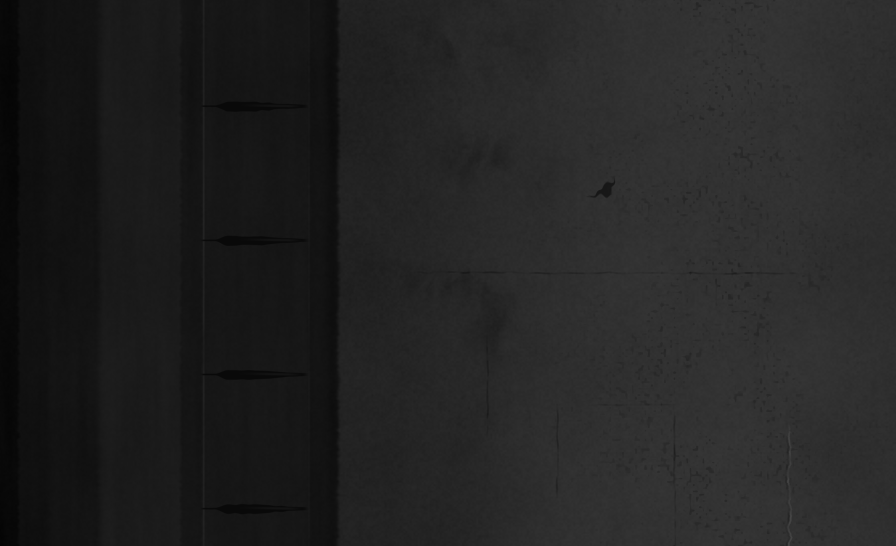
This texture is drawn by a Shadertoy shader. Its source:

```glsl
// A dim concrete wall beside a recessed, slotted metal channel.
// Vertical bands set the base tone; repeated wedge slots, seams, soft stains
// and noise grain are layered on top. Lengths are in canvas heights.

const float CHANNEL_LEFT = 0.370;
const float CHANNEL_RIGHT = 0.566;
const float WALL_LEFT = 0.620;
const float SLOT_SPACING = 0.2457;
const float SLOT_FIRST = 0.0684;
const float SEAM_WIDTH = 0.0010;
const float SEAM_DEPTH = 0.050;
const float GRAIN = 0.024;
const float MOTTLE = 0.034;
const float PIT_DEPTH = 0.034;

float hash(vec2 p) {
    vec3 q = fract(vec3(p.xyx) * 0.1031);
    q += dot(q, q.yzx + 33.33);
    return fract((q.x + q.y) * q.z);
}

float noise(vec2 p) {
    vec2 i = floor(p), f = fract(p);
    f = f * f * (3.0 - 2.0 * f);
    return mix(mix(hash(i), hash(i + vec2(1, 0)), f.x),
               mix(hash(i + vec2(0, 1)), hash(i + vec2(1, 1)), f.x), f.y);
}

float fbm(vec2 p) {
    float sum = 0.0, amp = 0.5;
    for (int i = 0; i < 5; i++) {
        sum += amp * noise(p);
        p = mat2(1.6, 1.2, -1.2, 1.6) * p + 17.3;
        amp *= 0.5;
    }
    return sum;
}

float edge(float at, float x, float soft) {
    return smoothstep(at - soft, at + soft, x);
}

// Soft thin line centred on zero
float hairline(float d, float width) {
    return 1.0 - smoothstep(width * 0.3, width + 0.0020, abs(d));
}

// Line segment coverage, fading toward its ends
float seam(vec2 p, vec2 a, vec2 b) {
    vec2 d = b - a;
    float t = clamp(dot(p - a, d) / dot(d, d), 0.0, 1.0);
    float fade = smoothstep(0.0, 0.12, t) * (1.0 - smoothstep(0.9, 1.0, t));
    return mix(0.4, 1.0, fade) * hairline(length(p - a - d * t), SEAM_WIDTH);
}

// Wispy stain, broken up by warped noise
float smudge(vec2 p, vec2 center, vec2 size) {
    vec2 warp = vec2(fbm(p * 9.0), fbm(p * 9.0 + 50.0)) - 0.48;
    vec2 d = (p - center + 0.10 * warp) / size;
    float wisps = fbm((p + 0.12 * warp) * vec2(26.0, 16.0) + center * 40.0);
    return exp(-dot(d, d)) * smoothstep(0.22, 0.70, wisps);
}

// Base tone of the stepped vertical bands and the broad wall gradient
float bandTone(float x) {
    float tone = mix(0.028, 0.058, edge(0.034, x, 0.004));
    tone = mix(tone, 0.070, edge(0.085, x, 0.012));
    tone = mix(tone, 0.102, edge(0.182, x, 0.010));
    tone = mix(tone, 0.076, edge(0.331, x, 0.004));
    tone = mix(tone, 0.086, edge(CHANNEL_LEFT, x, 0.003));
    tone = mix(tone, 0.070, edge(CHANNEL_RIGHT, x, 0.005));
    tone -= 0.014 * exp(-pow((x - 0.608) / 0.010, 2.0));
    float wall = mix(0.126, 0.193, smoothstep(WALL_LEFT - 0.05, 1.22, x));
    wall -= 0.018 * smoothstep(1.42, 1.66, x);
    return mix(tone, wall, edge(WALL_LEFT, x, 0.005));
}

// Thin slots: a flat upper edge and a thicker lower lip around a pale wedge
float drawSlots(float tone, vec2 p) {
    float row = floor((p.y - SLOT_FIRST) / SLOT_SPACING + 0.5);
    float y = p.y - SLOT_FIRST - row * SLOT_SPACING;
    float t = (p.x - CHANNEL_LEFT) / (CHANNEL_RIGHT - CHANNEL_LEFT);
    float inside = edge(0.0, t, 0.02) * (1.0 - edge(0.97, t, 0.04));
    float open = smoothstep(0.12, 0.24, t) * (1.0 - 0.8 * smoothstep(0.4, 1.0, t));
    float ragged = 0.8 + 0.4 * noise(vec2(t * 16.0, row * 7.0));
    float top = 0.0014 + 0.0062 * open * ragged;
    float bottom = 0.0014 + 0.0078 * open * ragged;
    float outside = max(y - top, -y - bottom);
    float body = inside * (1.0 - smoothstep(-0.0015, 0.0015, outside));
    tone = mix(tone, 0.030, body * 0.9);
    float wedge = hairline(y - mix(0.003, -0.0005, t), 0.0016);
    return tone + 0.038 * wedge * edge(0.5, t, 0.2) * (1.0 - edge(0.88, t, 0.08));
}

void mainImage(out vec4 fragColor, in vec2 fragCoord) {
    vec2 p = fragCoord / iResolution.y;
    float onWall = edge(WALL_LEFT, p.x, 0.006);
    float tone = bandTone(p.x + 0.004 * (noise(p * vec2(3.0, 170.0)) - 0.5));

    // Mottled surface, vertical streaks and fine grain
    tone += MOTTLE * (fbm(p * 6.0) - 0.48) * mix(0.5, 1.0, onWall);
    tone += 0.020 * (fbm(p * vec2(60.0, 4.0)) - 0.48) * (1.0 - 0.7 * onWall);
    float grain = 0.6 * noise(p * 270.0) + 0.4 * noise(p * 120.0 + 9.0) - 0.5;
    tone += GRAIN * grain * mix(0.5, 1.0, onWall);

    // Channel rim lines and slots
    float rim = 0.4 + 0.6 * noise(vec2(3.0, p.y * 14.0));
    tone += 0.050 * rim * hairline(p.x - CHANNEL_LEFT - 0.003, 0.001);
    tone += 0.016 * rim * hairline(p.x - CHANNEL_RIGHT, 0.001);
    tone = drawSlots(tone, p);

    // Soft stains and fine scattered pits
    float stains = smudge(p, vec2(0.87, 0.92), vec2(0.14, 0.07))
                 + smudge(p, vec2(0.89, 0.69), vec2(0.08, 0.04))
                 + smudge(p, vec2(0.84, 0.49), vec2(0.13, 0.03))
                 + smudge(p, vec2(0.92, 0.40), vec2(0.05, 0.06));
    tone -= 0.036 * stains * onWall;
    float pitZone = 0.2 + exp(-pow((p.x - 1.32) / 0.20, 2.0));
    float pits = smoothstep(0.66, 0.95, noise(p * 170.0 + 31.0)) * smoothstep(0.3, 0.6, fbm(p * 14.0));
    tone -= PIT_DEPTH * pitZone * onWall * pits;

    // Angular chipped spot
    vec2 chip = p - vec2(1.113, 0.654) + 0.012 * (vec2(noise(p * 90.0), noise(p * 90.0 + 7.0)) - 0.5);
    float chipEdge = max(max(chip.x - 0.011, -chip.y - 0.011), dot(chip, vec2(-0.55, 0.83)) - 0.009);
    tone = mix(tone, 0.075, 0.85 * (1.0 - smoothstep(-0.002, 0.003, chipEdge)));

    // Worn seams and one pale crack
    float wear = mix(0.3, 1.0, smoothstep(0.25, 0.75, noise(p * 75.0)));
    vec2 w = p + 0.003 * (vec2(noise(p.yx * 60.0), noise(p * 60.0)) - 0.5);
    float seams = 0.9 * seam(w, vec2(0.76, 0.501), vec2(1.48, 0.499))
                + 0.7 * seam(w, vec2(0.893, 0.40), vec2(0.893, 0.20))
                + 0.9 * seam(w, vec2(1.021, 0.26), vec2(1.021, 0.09))
                + 0.6 * seam(w, vec2(1.08, 0.2585), vec2(1.237, 0.2585))
                + 0.8 * seam(w, vec2(1.235, 0.2585), vec2(1.237, -0.05));
    tone -= SEAM_DEPTH * seams * wear;
    vec2 q = p + vec2(0.010 * (fbm(vec2(1.0, p.y * 60.0)) - 0.5), 0.0);
    tone -= 0.040 * wear * seam(q, vec2(1.441, 0.20), vec2(1.443, -0.05));
    tone += 0.075 * wear * seam(q, vec2(1.445, 0.22), vec2(1.447, -0.05));

    fragColor = vec4(vec3(clamp(tone, 0.0, 1.0)), 1.0);
}
```
